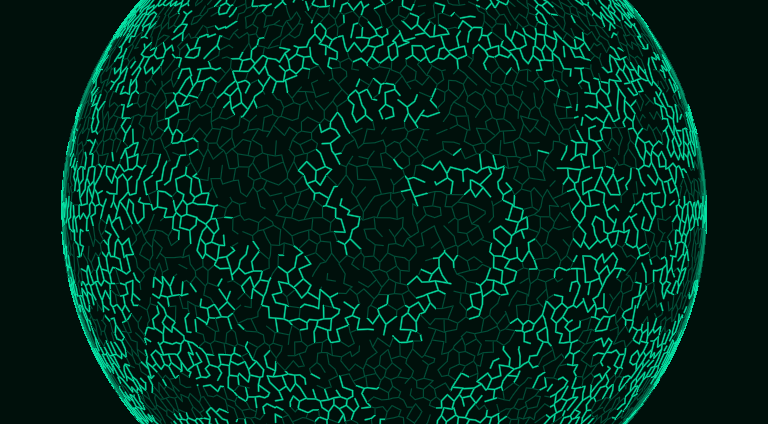
Reproduce this background procedurally as a Shadertoy shader.

```glsl
// Corner points of the bright veins: six paths of four points each
const vec2 veins[24] = vec2[24](
    vec2(0.12, 0.31), vec2(-0.07, 0.36), vec2(-0.21, 0.11), vec2(-0.09, -0.09),
    vec2(0.07, 0.10), vec2(0.33, 0.12), vec2(0.43, -0.08), vec2(0.31, -0.27),
    vec2(-0.29, -0.15), vec2(-0.20, -0.34), vec2(0.07, -0.35), vec2(0.18, -0.15),
    vec2(-0.83, 0.10), vec2(-0.63, 0.12), vec2(-0.52, -0.09), vec2(-0.32, -0.31),
    vec2(-0.45, 0.35), vec2(-0.20, 0.52), vec2(0.20, 0.52), vec2(0.58, 0.50),
    vec2(0.60, 0.16), vec2(0.68, -0.16), vec2(0.46, -0.40), vec2(0.20, -0.62));

const vec2 cellSize = 0.0265 * vec2(0.866, 1.5);

vec2 hash2(vec2 p) {
    vec3 q = fract(p.xyx * vec3(0.1031, 0.1030, 0.0973));
    q += dot(q, q.yzx + 33.33);
    return fract((q.xx + q.yz) * q.zy);
}

float cornerSlope(vec2 cell, vec2 corner, vec2 f) {
    return dot(hash2(cell + corner + 71.0) * 2.0 - 1.0, f - corner);
}

float gradientNoise(vec2 p) {
    vec2 cell = floor(p), f = fract(p);
    vec2 u = f * f * f * (f * (f * 6.0 - 15.0) + 10.0);
    float low = mix(cornerSlope(cell, vec2(0, 0), f), cornerSlope(cell, vec2(1, 0), f), u.x);
    float high = mix(cornerSlope(cell, vec2(0, 1), f), cornerSlope(cell, vec2(1, 1), f), u.x);
    return mix(low, high, u.y);
}

float segmentDistance(vec2 p, vec2 a, vec2 b) {
    vec2 pa = p - a, ba = b - a;
    return length(pa - ba * clamp(dot(pa, ba) / max(dot(ba, ba), 1e-7), 0.0, 1.0));
}

// Longitude and latitude to the flat disc
vec2 project(vec2 angles) {
    return vec2(sin(angles.x) * cos(angles.y), sin(angles.y));
}

// Jittered honeycomb node, in longitude and latitude
vec2 node(vec2 cell) {
    float side = 0.17 - 0.34 * mod(cell.x + cell.y, 2.0);
    vec2 jitter = (hash2(cell + 200.0) - 0.5) * vec2(0.95, 0.65);
    return cellSize * (cell + 0.5 + vec2(0.0, side) + jitter);
}

// One where the net is lit, zero where it stays dim
float litMask(vec2 angles) {
    vec2 p = project(angles);
    float r = length(p);
    float d = segmentDistance(p, vec2(-0.66, -0.44), vec2(-0.08, -0.60));
    for (int i = 0; i < 23; i++) {
        if (i % 4 != 3) d = min(d, segmentDistance(p, veins[i], veins[i + 1]));
    }
    float ragged = gradientNoise(angles * 13.0 + 40.0);
    float bands = abs(gradientNoise(angles * 4.2 + 17.0) + 0.15 * ragged);
    float vein = step(d + 0.09 * ragged, 0.036 + 0.035 * r);
    return max(vein, step(bands, 0.14 * smoothstep(0.5, 0.8, r)));
}

void mainImage(out vec4 fragColor, in vec2 fragCoord) {
    // The globe has unit radius, centred on the canvas
    vec2 p = (fragCoord - 0.5 * iResolution.xy) / (0.76 * iResolution.y);
    float pixel = 1.0 / (0.76 * iResolution.y);
    float r = length(p);
    vec3 color = vec3(0.0, 0.063, 0.042);
    vec3 glow = vec3(0.02, 0.95, 0.69);

    if (r < 1.0 + pixel) {
        vec2 s = p * min(1.0, 0.9999 / max(r, 1e-4));
        float lat = asin(s.y);
        vec2 angles = vec2(asin(clamp(s.x / cos(lat), -1.0, 1.0)), lat);
        vec2 home = floor(angles / cellSize);

        // Nearest edge of the broken honeycomb
        float nearest = 1e3;
        vec2 middle = angles;
        for (int y = -2; y <= 1; y++)
        for (int x = -2; x <= 1; x++) {
            vec2 cell = home + vec2(x, y);
            vec2 a = node(cell), keep = hash2(cell + 531.0);
            for (int k = 0; k < 2; k++) {
                bool missing = k == 1 && mod(cell.x + cell.y, 2.0) > 0.5;
                if (missing || keep[k] < 0.2) continue;
                vec2 b = node(cell + (k == 0 ? vec2(1, 0) : vec2(0, 1)));
                float d = segmentDistance(s, project(a), project(b));
                if (d < nearest) {
                    nearest = d;
                    middle = 0.5 * (a + b);
                }
            }
        }

        // Thin dim threads and thicker lit ones
        float lit = litMask(middle);
        float width = mix(0.0014, 0.0024, lit);
        float soft = 1.3 * max(pixel, 0.003);
        float line = clamp((width - nearest) / soft + 0.5, 0.0, 1.0);
        line *= min(1.0, 2.0 * width / pixel);
        color = mix(color, glow, line * mix(0.38, 0.9, lit));

        // Bright rim, fading at the outline
        float rim = 0.5 * smoothstep(0.98, 1.0, r);
        color = mix(color, glow, rim * clamp((1.0 - r) / pixel + 0.5, 0.0, 1.0));
    }
    fragColor = vec4(color, 1.0);
}
```
